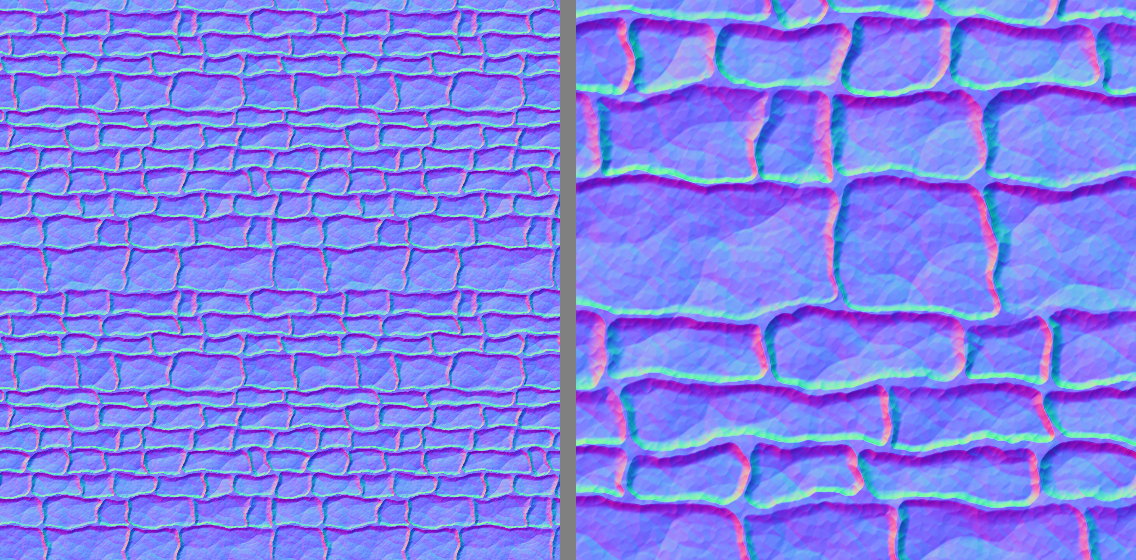
Left, the full canvas; right, a detail of the centre.
This texture map is drawn by a WebGL 1 fragment shader. Its source:

```glsl
precision highp float;
// Tangent-space normal map of a rough stone wall, a 2 x 2 repeat of one tile.
// Eleven uneven courses are split into close-set stones; wrapped cellular noise
// chips them, and the slope of the resulting height gives the colour.

uniform vec2 u_resolution;

const float TAU = 6.28318;

vec2 hash2(vec2 p) {
  return fract(sin(vec2(dot(p, vec2(12.71, 31.17)), dot(p, vec2(26.95, 18.33)))) * 4375.85);
}

// Entry i of twelve values held in three vectors.
float pick(vec4 a, vec4 b, vec4 c, float i) {
  vec4 k = vec4(0.0, 1.0, 2.0, 3.0);
  return dot(a, 1.0 - step(0.5, abs(k - i)))
       + dot(b, 1.0 - step(0.5, abs(k + 4.0 - i)))
       + dot(c, 1.0 - step(0.5, abs(k + 8.0 - i)));
}

// Squared distance to the nearest cell point, slightly bent;
// a whole-number shear keeps the wrap.
float cells(vec2 p, float n, float shear) {
  p += 0.12 / n * sin(TAU * floor(0.7 * n) * p.yx);
  vec2 q = n * vec2(p.x - shear * p.y, p.y);
  vec2 cell = floor(q);
  float nearest = 4.0;
  for (int j = -1; j <= 1; j++) {
    for (int i = -1; i <= 1; i++) {
      vec2 c = cell + vec2(float(i), float(j));
      vec2 d = c + hash2(mod(c, n) + n) - q;
      nearest = min(nearest, dot(d, d));
    }
  }
  return nearest;
}

// Layered sines that bend the courses and joints.
vec2 wander(vec2 p) {
  vec2 a = TAU * p;
  return vec2(
    0.004 * sin(9.0 * a.y + 2.0 * a.x) + 0.002 * sin(17.0 * a.y - 5.0 * a.x),
    0.006 * sin(3.0 * a.x + 5.0 * a.y) + 0.004 * sin(7.0 * a.x - 4.0 * a.y)
      + 0.001 * sin(19.0 * a.x + 6.0 * a.y));
}

float wallHeight(vec2 p) {
  float broad = cells(p, 10.0, 1.0);
  float chips = cells(p, 38.0, 0.0);
  float grain = cells(p, 90.0, 0.0);
  float rough = 0.010 * broad + 0.0045 * cells(p, 19.0, -1.0)
              + 0.0018 * chips - 0.0011 * grain;
  vec2 w = p + wander(p);

  // Find the course, counted upwards.
  float y = fract(w.y + 0.039) * 384.0;
  float row = 0.0, base = 0.0, tall = 61.0;
  for (int i = 0; i < 11; i++) {
    row = float(i);
    tall = pick(vec4(61.0, 41.0, 32.0, 33.0), vec4(29.0, 31.0, 22.0, 49.0),
                vec4(26.0, 28.0, 32.0, 0.0), row);
    if (y < base + tall) break;
    base += tall;
  }
  float v = (y - base) / 384.0;
  tall /= 384.0;

  // Find the slanted joints on either side.
  float count = pick(vec4(4.0, 6.0, 7.0, 7.0), vec4(7.0, 6.0, 4.0, 5.0),
                     vec4(6.0, 5.0, 6.0, 0.0), row);
  float x = fract(w.x + hash2(vec2(row, 3.7)).x);
  float left = -1.0, right = 2.0, stone = 0.0;
  for (int j = -1; j < 8; j++) {
    float id = mod(float(j), count);
    vec2 h = hash2(vec2(id, row + 5.0)) - 0.5;
    float joint = (float(j) + 0.5 + 0.72 * h.x) / count + 0.4 * h.y * (v - 0.5 * tall);
    if (joint <= x) {
      left = joint;
      stone = id;
    } else {
      right = min(right, joint);
    }
  }

  // Stone with worn corners, its top lowered by a random amount.
  vec2 seed = hash2(vec2(stone + 11.0, row + 2.0));
  vec2 size = 0.5 * vec2(right - left, tall - 0.006 * seed.x);
  vec2 q = vec2(x - left, v) - size;
  float radius = 0.006 + 0.018 * seed.y;
  vec2 e = abs(q) - size + 0.002 + radius;
  float d = length(max(e, 0.0)) + min(max(e.x, e.y), 0.0) - radius;
  d += 0.004 * (chips - 0.25) + 0.002 * (grain - 0.25);

  // Crisp lower edge and broader upper bevel, both worn unevenly.
  float bevel = mix(0.010, 0.018, smoothstep(-1.0, 1.0, q.y / size.y));
  bevel *= 0.6 + 1.4 * broad;
  float inner = 1.0 - clamp(-d / bevel, 0.0, 1.0);
  float face = 1.0 - inner * inner;

  // Each face leans its own way and rolls over at the top.
  float upper = max(q.y, 0.0);
  float lean = (0.20 * seed.y - 0.01) * q.y
             + 0.22 * (seed.x - 0.5) * q.x * min(1.0, 0.05 / size.x)
             - 0.15 * upper * upper / size.y;
  return rough + face * (0.0165 + lean);
}

void main() {
  vec2 p = 2.0 * gl_FragCoord.xy / u_resolution;
  vec2 s = vec2(0.0014, 0.0);
  float dx = wallHeight(p + s.xy) - wallHeight(p - s.xy);
  float dy = wallHeight(p + s.yx) - wallHeight(p - s.yx);
  // Green points down the wall.
  vec3 normal = normalize(vec3(-dx, dy, 2.0 * s.x));
  gl_FragColor = vec4(0.5 + 0.5 * normal, 1.0);
}
```
